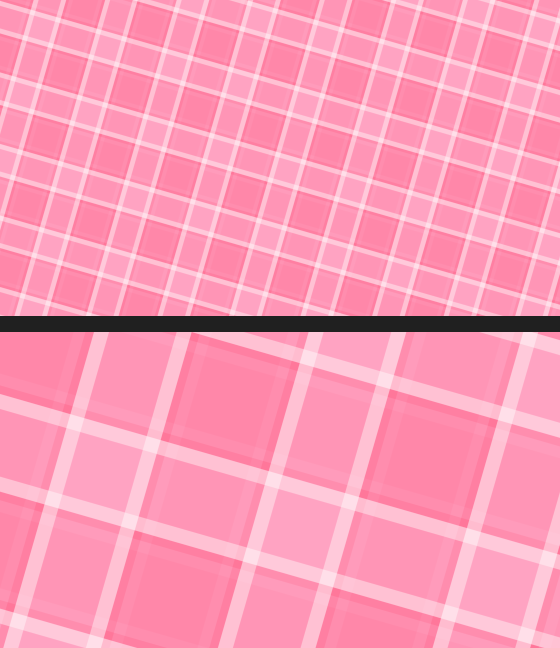
Top: the whole. Bottom: its middle third, enlarged.
Give the GLSL for this pattern, as a Shadertoy shader.

```glsl
// Tilted pink gingham plaid: woven wide bands edged with translucent white lines.
#define TILT 0.2797          // radians, clockwise
#define PERIOD 0.2176        // one repeat, in canvas heights
#define ANCHOR vec2(0.7276, 0.4669)
#define BAND_HALF 0.3075     // dark band centre to white line centre, in repeats
#define LINE_HALF 0.035
#define SHADOW_WIDTH 0.040
#define STRIPE_WIDTH 0.055
#define LINE_ALPHA 0.45
#define BASE_PINK vec3(1.0, 0.585, 0.712)
#define TONE_TINT vec3(0.0, 1.0, 0.9)

// Antialiased step from 0 to 1 at an edge.
float rise(float edge, float x, float blur) {
    return smoothstep(edge - blur, edge + blur, x);
}

// Thread profile along one axis: x = tone offset, y = white line coverage.
vec2 thread(float x, float blur) {
    float d = abs(fract(x - BAND_HALF + 0.5) - 0.5);
    float inner = BAND_HALF - LINE_HALF;
    float outer = BAND_HALF + LINE_HALF;
    float shadowEdge = inner - SHADOW_WIDTH;
    float stripeEdge = shadowEdge - STRIPE_WIDTH;

    // Dark core, faint stripe, dark border, neutral line, light band
    float tone = -0.027;
    tone = mix(tone, -0.005, rise(stripeEdge, d, blur));
    tone = mix(tone, -0.060, rise(shadowEdge, d, blur));
    tone = mix(tone, 0.0, rise(inner, d, blur));
    tone = mix(tone, 0.028, rise(outer, d, blur));

    float line = rise(inner, d, blur) - rise(outer, d, blur);
    return vec2(tone, line);
}

void mainImage(out vec4 fragColor, in vec2 fragCoord) {
    // Cloth axes: across to the right, down the canvas
    vec2 p = fragCoord / iResolution.y - ANCHOR;
    float c = cos(TILT), s = sin(TILT);
    vec2 cloth = vec2(dot(p, vec2(c, -s)), dot(p, vec2(-s, -c))) / PERIOD;
    float blur = 0.7 / (iResolution.y * PERIOD);

    vec2 warp = thread(cloth.x, blur);
    vec2 weft = thread(cloth.y, blur);

    // Woven tones add up; white lines overlay and brighten at crossings
    vec3 color = BASE_PINK + TONE_TINT * (warp.x + weft.x);
    color = mix(color, vec3(1.0), LINE_ALPHA * warp.y);
    color = mix(color, vec3(1.0), LINE_ALPHA * weft.y);
    fragColor = vec4(color, 1.0);
}
```
